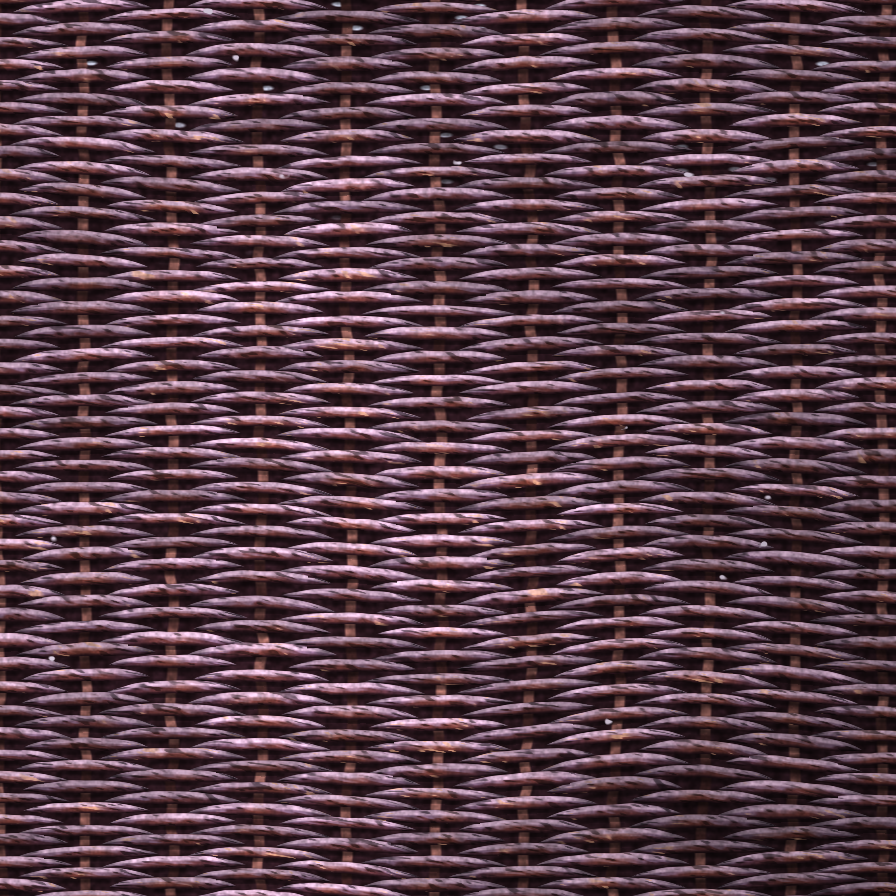
A Shadertoy shader for this texture:

```glsl
// Dark wicker weave: ten upright stakes with 39 strand arcs over each one,
// neighbouring columns half a row apart. Every pixel draws the gap, the stake,
// then the tapered arcs of the farther and the nearer column, with worn fibres.

float hash(vec2 p) {
    p = fract(p * vec2(0.1031, 0.1137));
    p += dot(p, p.yx + 33.33);
    return fract((p.x + p.y) * p.x * 17.31 + p.y * 43.7);
}

float noise(vec2 p) {
    vec2 i = floor(p), f = fract(p);
    f = f * f * (3.0 - 2.0 * f);
    return mix(mix(hash(i), hash(i + vec2(1, 0)), f.x),
               mix(hash(i + vec2(0, 1)), hash(i + vec2(1, 1)), f.x), f.y);
}

// Colour of a strand: t runs -1..1 across it, d along it from the stake
vec3 strandColor(float t, float d, vec2 id) {
    float seed = hash(id + 40.0);
    // Long slanted fibres and slower patches of wear
    float fibre = noise(vec2(d * 9.0 + t * 0.5 + seed * 50.0, t * 2.6 + d * 5.0 + id.y * 7.0 + 90.0));
    float wear = noise(vec2(d * 4.0 + seed * 80.0, id.y * 3.7 + id.x * 11.0 + 60.0));
    float crown = 1.0 - smoothstep(0.1, 0.55, abs(d));

    vec3 plum = mix(vec3(0.26, 0.15, 0.20), vec3(0.40, 0.20, 0.17), crown * (0.4 + 0.6 * wear));
    vec3 mid = mix(vec3(0.46, 0.35, 0.45), vec3(0.58, 0.39, 0.37), crown * wear);
    vec3 col = mix(vec3(0.12, 0.06, 0.08), plum, smoothstep(-0.95, -0.4, t));
    col = mix(col, mid, smoothstep(-0.4, 0.15, t + (fibre - 0.5) * 0.8));

    // Cool sheen along the upper side, broken up by the fibres
    float sheen = smoothstep(0.0, 0.4, t) * (1.0 - 0.55 * smoothstep(0.75, 1.1, t));
    col = mix(col, vec3(0.73, 0.61, 0.70), sheen * clamp(0.35 + 1.0 * fibre, 0.0, 1.0));
    // Dark grooves and bare golden fibres
    col *= 1.0 - 0.4 * (1.0 - smoothstep(0.12, 0.32, fibre));
    float bare = smoothstep(0.74, 0.9, fibre) * smoothstep(0.6, 0.8, wear);
    col = mix(col, vec3(0.80, 0.60, 0.47), 0.6 * bare);

    col *= 0.84 + 0.34 * seed;
    return col * (1.0 - 0.5 * smoothstep(0.48, 0.8, abs(d)));
}

void mainImage(out vec4 fragColor, in vec2 fragCoord) {
    vec2 uv = fragCoord / iResolution.xy;
    float pixel = 39.0 / iResolution.y;

    // Weave space: stakes at whole x, one row of arcs per whole y
    vec2 w = vec2(uv.x * 10.1 + 0.05, uv.y * 39.0);
    w.x += 0.12 * (noise(vec2(uv.x * 5.0, uv.y * 3.0)) - 0.5);
    w.y += 0.7 * (noise(vec2(uv.x * 4.0 + 7.0, uv.y * 5.0)) - 0.5);
    w.y += 0.06 * (noise(w * vec2(5.0, 1.5) + 30.0) - 0.5);

    // Deep gap
    float nearStake = floor(w.x + 0.5);
    float side = w.x < nearStake ? -1.0 : 1.0;
    float grit = noise(w * vec2(16.0, 4.0) + 50.0);
    vec3 col = mix(vec3(0.10, 0.05, 0.065), vec3(0.18, 0.10, 0.13), grit);

    // Light showing through small slits near the top
    vec2 holeSpace = w * vec2(5.0, 2.0);
    vec2 holePos = abs(fract(holeSpace) - 0.5);
    float hole = step(0.94, hash(floor(holeSpace) + 13.0)) * smoothstep(0.68, 0.95, uv.y);
    hole *= 1.0 - smoothstep(0.15, 0.4, length(holePos * vec2(0.8, 1.4)));
    col = mix(col, vec3(0.75, 0.76, 0.84), hole);

    // Knotty upright stake, catching light only in patches
    float sx = abs(w.x - nearStake + 0.06 * (noise(vec2(nearStake * 9.0, w.y)) - 0.5));
    float stake = 1.0 - smoothstep(0.04, 0.075, sx);
    float lit = smoothstep(0.25, 0.8, noise(vec2(nearStake * 5.0, w.y * 1.7)));
    vec3 stakeColor = mix(vec3(0.20, 0.11, 0.11), vec3(0.62, 0.41, 0.38), lit * (0.5 + 0.5 * grit));
    col = mix(col, stakeColor, stake);

    // Arcs: pass 0 is the farther column, pass 1 the nearer one in front
    for (int pass = 0; pass < 2; pass++) {
        float k = nearStake + (pass == 0 ? side : 0.0);
        float d = w.x - k;
        float offset = (mod(k, 2.0) > 0.5 ? 0.72 : 0.23) + 0.05 * (hash(vec2(k, 3.0)) - 0.5);
        float q = w.y - offset + 0.3 * d * d;
        float row = floor(q + 0.5);
        vec2 id = vec2(k, row);
        float bend = 0.1 * (hash(id + 9.0) - 0.5) + 0.16 * (hash(id + 21.0) - 0.45) * d;
        float y = q - row - bend;

        // Ends narrow to points that slip between the neighbouring arcs
        float reach = 0.74 + 0.14 * hash(id + 31.0);
        float taper = max(0.0, 1.0 - pow(abs(d) / reach, 3.5));
        float radius = (0.24 + 0.06 * hash(id + 17.0)) * taper;

        // Soft shadow that fades out before the columns meet
        float shadow = 1.0 - smoothstep(0.0, 0.18, abs(y + 0.1) - radius);
        col *= 1.0 - 0.45 * shadow * (1.0 - smoothstep(0.15, 0.48, abs(d)));

        float soft = 0.5 * pixel;
        float body = 1.0 - smoothstep(-soft, soft, abs(y) - radius);
        body *= smoothstep(0.0, 0.08, radius);
        col = mix(col, strandColor(y / max(radius, 0.03), d, id), body);
    }

    // Fine surface grain
    float grain = noise(uv * vec2(200.0, 250.0)) + 0.5 * noise(uv * 430.0 + 9.0);
    col *= 0.78 + 0.3 * grain;

    // A few tiny chipped pale flecks
    vec2 cell = floor(uv * 24.0);
    vec2 centre = 0.3 + 0.4 * vec2(hash(cell + 2.0), hash(cell + 71.0));
    float chip = length((fract(uv * 24.0) - centre) * vec2(0.8, 1.3));
    chip += 0.16 * (noise(uv * 170.0) - 0.5);
    float fleck = step(0.984, hash(cell + 120.0)) * (1.0 - smoothstep(0.03, 0.1, chip));
    col = mix(col, vec3(0.80, 0.75, 0.82), fleck);

    // Broad uneven light, dimmer at the lower right
    col *= 0.92 + 0.28 * noise(uv * 3.0 + 4.0);
    col *= 1.0 - 0.28 * smoothstep(0.75, 1.4, uv.x + 0.5 * (1.0 - uv.y));
    fragColor = vec4(clamp(col, 0.0, 1.0), 1.0);
}
```
